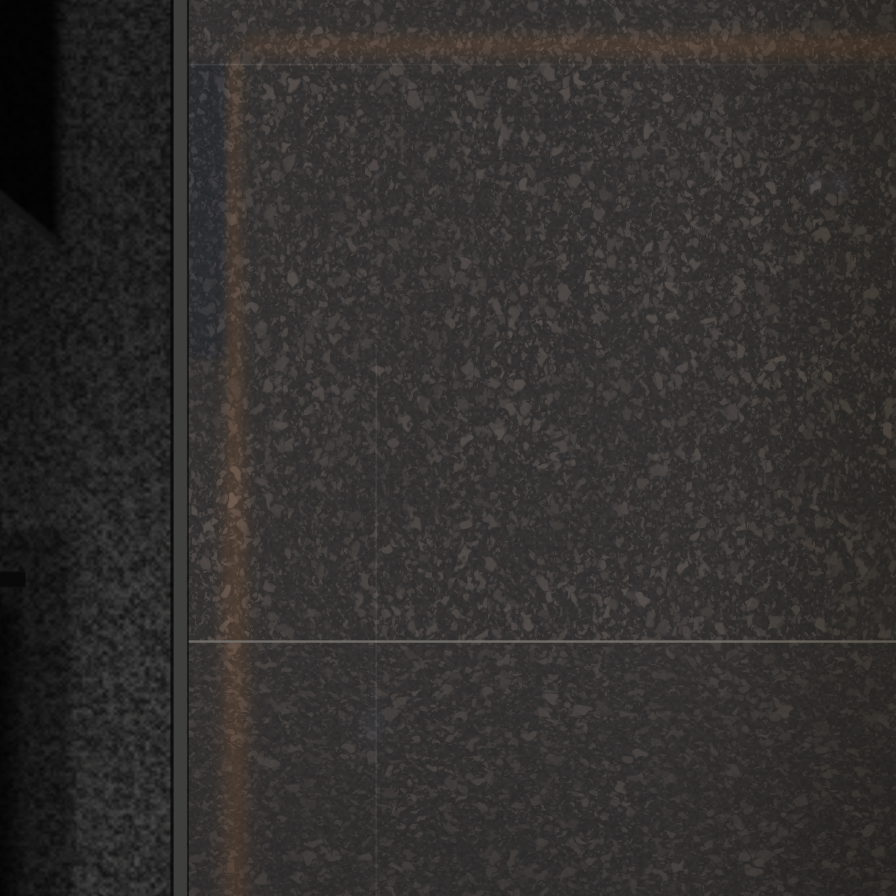
This texture is drawn by a WebGL 1 fragment shader. Its source:

```glsl
precision highp float;
uniform vec2 u_resolution;

const float EDGE = 0.0015;

float hash(vec2 p) {
  return fract(sin(dot(p, vec2(127.1, 311.7))) * 43758.5453);
}

float noise(vec2 p) {
  vec2 i = floor(p);
  vec2 f = fract(p);
  f = f * f * (3.0 - 2.0 * f);
  return mix(mix(hash(i), hash(i + vec2(1.0, 0.0)), f.x),
             mix(hash(i + vec2(0.0, 1.0)), hash(i + vec2(1.0)), f.x), f.y);
}

float fbm(vec2 p) {
  float sum = 0.0;
  float amp = 0.5;
  for (int i = 0; i < 4; i++) {
    sum += amp * noise(p);
    p = p * 2.03 + 17.3;
    amp *= 0.5;
  }
  return sum;
}

float band(float x, float lo, float hi, float soft) {
  return smoothstep(lo - soft, lo + soft, x) * (1.0 - smoothstep(hi - soft, hi + soft, x));
}

float glow(float d, float width) {
  return exp(-d * d / (width * width));
}

float line(float d, float width) {
  return 1.0 - smoothstep(width * 0.5, width * 1.5, abs(d));
}

// Irregular stone chips, one tilted ellipse per cell
float flecks(vec2 uv, float scale, float density, float seed, vec2 stretch) {
  vec2 p = uv * scale;
  p += 0.55 * (vec2(noise(p * 2.3 + seed), noise(p * 2.3 + seed + 31.0)) - 0.5);
  vec2 cell = floor(p);
  float cover = 0.0;
  for (int j = -1; j <= 1; j++) {
    for (int i = -1; i <= 1; i++) {
      vec2 id = cell + vec2(float(i), float(j));
      vec2 key = id + seed;
      vec2 d = p - id - vec2(hash(key), hash(key + 19.7));
      float a = (hash(key + 7.3) - 0.5) * 1.8;
      d = mat2(cos(a), -sin(a), sin(a), cos(a)) * d / stretch;
      float radius = mix(0.16, 0.46, hash(key + 3.1));
      float chip = 1.0 - smoothstep(radius - 0.13, radius + 0.1, length(d));
      float present = step(hash(key + 11.9), density);
      cover = max(cover, chip * present * mix(0.4, 1.0, hash(key + 5.5)));
    }
  }
  return cover;
}

vec3 stoneFloor(vec2 uv) {
  float lower = 1.0 - smoothstep(0.283, 0.285, uv.y);
  vec2 stretch = mix(vec2(0.75, 1.2), vec2(1.25, 0.7), lower);
  float patches = 0.65 + 0.7 * fbm(uv * 9.0);
  float chips = flecks(uv, 62.0, 0.42, 3.0, stretch) * 0.85;
  chips = max(chips, flecks(uv, 105.0, 0.5, 41.0, stretch) * 0.75);
  chips = max(chips, flecks(uv, 190.0, 0.5, 83.0, stretch) * 0.55);
  chips *= patches * mix(1.0, 0.75, lower);

  vec3 base = vec3(0.197, 0.191, 0.190) + 0.035 * (noise(uv * 330.0) - 0.5);
  vec3 col = mix(base, vec3(0.405, 0.370, 0.355), chips * 0.72);

  // Cool strip beside the border and faint blue reflections
  float cool = band(uv.x, 0.21, 0.252, 0.004) * band(uv.y, 0.60, 0.93, 0.006);
  col *= mix(vec3(1.0), vec3(0.84, 0.89, 0.96), cool);
  float spots = glow(length(uv - vec2(0.910, 0.795)), 0.011)
              + glow(length(uv - vec2(0.938, 0.795)), 0.011)
              + 0.5 * glow(length((uv - vec2(0.416, 0.19)) * vec2(1.0, 0.5)), 0.013);
  col += spots * vec3(0.045, 0.05, 0.075);

  // Warm light lines
  float width = mix(0.017, 0.010, smoothstep(0.3, 0.8, uv.y));
  float warm = glow(uv.x - 0.262, width) * (1.0 - smoothstep(0.92, 0.97, uv.y));
  warm *= mix(1.0, 0.75, smoothstep(0.4, 0.8, uv.y));
  float across = glow(uv.y - 0.949, 0.015) * smoothstep(0.25, 0.29, uv.x);
  warm = max(warm, across * mix(0.65, 1.0, uv.x));
  col += warm * vec3(0.095, 0.045, 0.008);

  // Tile joints
  col = mix(col, vec3(0.47, 0.46, 0.44), 0.85 * line(uv.y - 0.284, 0.0013));
  col += 0.07 * line(uv.y - 0.928, 0.001) * (1.0 - 0.6 * smoothstep(0.25, 0.6, uv.x));
  col += 0.045 * line(uv.x - 0.420, 0.001) * (1.0 - smoothstep(0.58, 0.65, uv.y));

  float shade = 1.0 - 0.17 * smoothstep(0.75, 1.0, uv.x) - 0.08 * (1.0 - smoothstep(0.0, 0.3, uv.y));
  return col * shade * mix(vec3(1.0), vec3(1.02, 1.0, 0.94), smoothstep(0.7, 1.0, uv.x));
}

vec3 carpet(vec2 uv) {
  float pile = 0.6 * noise(uv * 170.0) + 0.4 * noise(uv * 310.0 + 9.0);
  float light = mix(0.165, 0.115, smoothstep(0.25, 0.75, uv.y)) * mix(0.75, 1.1, smoothstep(0.0, 0.15, uv.x));
  vec3 col = light * (0.4 + 1.2 * pile) * vec3(1.0, 0.99, 0.985);
  // Furniture shadows
  float slope = 0.79 - 0.85 * uv.x;
  float block = (1.0 - smoothstep(0.055, 0.078, uv.x)) * smoothstep(slope - 0.012, slope + 0.004, uv.y);
  float low = (1.0 - smoothstep(0.072, 0.088, uv.x)) * (1.0 - smoothstep(0.39, 0.42, uv.y));
  float core = (1.0 - smoothstep(0.0, 0.035, uv.x)) * (1.0 - smoothstep(0.30, 0.36, uv.y));
  col *= (1.0 - 0.86 * block) * (1.0 - 0.32 * low) * (1.0 - 0.65 * core);
  col = mix(col, vec3(0.075), 0.8 * line(uv.y - slope + 0.008, 0.006) * (1.0 - smoothstep(0.06, 0.072, uv.x)));
  float bar = band(uv.y, 0.345, 0.362, EDGE) * (1.0 - smoothstep(0.027, 0.030, uv.x));
  return mix(col, vec3(0.035), bar);
}

void main() {
  vec2 uv = gl_FragCoord.xy / u_resolution;
  vec3 col = mix(carpet(uv), stoneFloor(uv), smoothstep(0.210 - EDGE, 0.210 + EDGE, uv.x));
  // Metal trim with dark seams
  col = mix(col, vec3(0.245, 0.242, 0.238), band(uv.x, 0.193, 0.209, EDGE));
  col *= 1.0 - 0.7 * line(uv.x - 0.192, 0.0018) - 0.5 * line(uv.x - 0.210, 0.001);
  gl_FragColor = vec4(col, 1.0);
}
```
